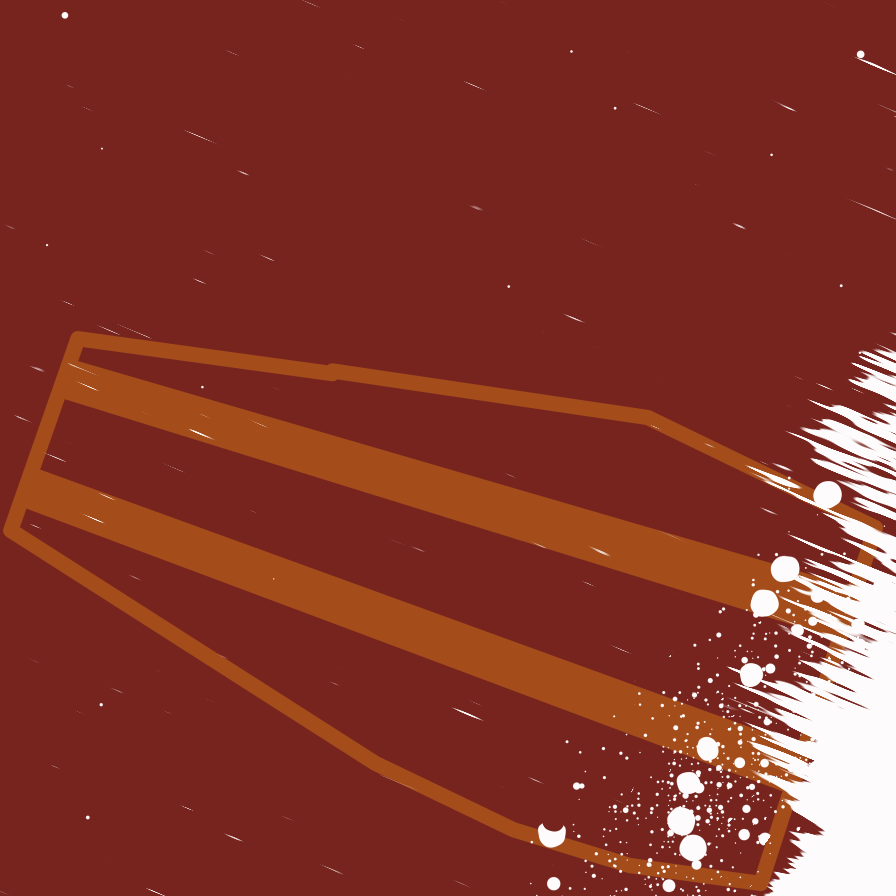
A Shadertoy shader for this background:

```glsl
// A tilted, tapering outlined shape with two broad stripes on deep red,
// overpainted at the lower right by dry-brush streaks and paint drops.
// Segment distances draw the shape; stretched noise and hashed cells the paint.

const vec3 RED = vec3(0.467, 0.141, 0.122);
const vec3 ORANGE = vec3(0.647, 0.298, 0.106);
const vec3 WHITE = vec3(0.992, 0.985, 0.985);

float hash(vec2 p) {
    vec3 q = fract(vec3(p.xyx) * 0.1031);
    q += dot(q, q.yzx + 33.33);
    return fract((q.x + q.y) * q.z);
}

float noise(vec2 p) {
    vec2 i = floor(p), f = fract(p);
    f = f * f * (3.0 - 2.0 * f);
    float low = mix(hash(i), hash(i + vec2(1, 0)), f.x);
    float high = mix(hash(i + vec2(0, 1)), hash(i + vec2(1, 1)), f.x);
    return mix(low, high, f.y);
}

float segment(vec2 p, vec2 a, vec2 b) {
    vec2 ab = b - a;
    return length(p - a - ab * clamp(dot(p - a, ab) / dot(ab, ab), 0.0, 1.0));
}

// Coverage of the region where distance d is negative
float fill(float d, float px) {
    return smoothstep(px, -px, d);
}

// Stripe between two lines, each given as (height at x = 0, slope)
float stripe(vec2 p, vec2 top, vec2 bottom) {
    return max(p.y - top.x - top.y * p.x, bottom.x + bottom.y * p.x - p.y);
}

float outline(vec2 p) {
    const int N = 10;
    vec2 corner[N] = vec2[N](
        vec2(0.087, 0.622), vec2(0.371, 0.583), vec2(0.371, 0.586),
        vec2(0.723, 0.534), vec2(0.977, 0.411), vec2(0.849, 0.014),
        vec2(0.703, 0.034), vec2(0.573, 0.074), vec2(0.419, 0.148),
        vec2(0.012, 0.408));
    float d = 1.0;
    for (int i = 0; i < N; i++)
        d = min(d, segment(p, corner[i], corner[(i + 1) % N]));
    return d - 0.0085;
}

float stripes(vec2 p) {
    float upper = stripe(p, vec2(0.6224, -0.2915), vec2(0.5769, -0.310));
    float lower = stripe(p, vec2(0.4922, -0.363), vec2(0.4434, -0.374));
    float leftSide = 0.012 + (p.y - 0.408) * 0.350;
    float rightSide = 0.849 + (p.y - 0.014) * 0.322;
    return max(min(upper, lower), max(leftSide - p.x, p.x - rightSide));
}

// Dry-brush streaks, growing from sparse to solid toward the right
float brush(vec2 p, float px) {
    const int N = 11;
    // Each key: height, x of the first bristles, x of solid paint
    vec3 key[N] = vec3[N](
        vec3(0.00, 0.82, 0.87), vec3(0.05, 0.86, 0.93), vec3(0.12, 0.86, 0.93),
        vec3(0.18, 0.78, 0.95), vec3(0.25, 0.80, 0.98), vec3(0.30, 0.82, 1.04),
        vec3(0.40, 0.82, 1.11), vec3(0.46, 0.79, 1.09), vec3(0.51, 0.82, 1.06),
        vec3(0.58, 0.87, 1.08), vec3(0.64, 0.97, 1.25));
    vec2 reach = key[0].yz;
    for (int i = 1; i < N; i++)
        reach = mix(reach, key[i].yz, smoothstep(key[i - 1].x, key[i].x, p.y));
    vec2 s = vec2(dot(p, vec2(0.92, -0.39)), dot(p, vec2(0.39, 0.92)));
    float cover = (p.x - reach.x) / (reach.y - reach.x);
    cover += 0.35 * (noise(vec2(s.x * 4.0, s.y * 75.0)) - 0.5);
    float bristle = 0.6 * noise(s * vec2(15.0, 210.0))
                  + 0.4 * noise(s * vec2(32.0, 390.0) + 17.0);
    float soft = clamp(60.0 * px, 0.02, 0.12);
    float limit = mix(0.93, 0.06, clamp(cover, 0.0, 1.0));
    return smoothstep(-soft, soft, bristle - limit);
}

// One hashed drop per grid cell, kept with the given probability
float scatter(vec2 p, float cells, float density, float px) {
    vec2 id = floor(p * cells);
    vec2 centre = 0.3 + 0.4 * vec2(hash(id + 3.1), hash(id + 8.7));
    float size = hash(id + 21.3);
    float radius = 0.09 + 0.2 * size * size;
    float d = (length(fract(p * cells) - centre) - radius) / cells;
    return fill(d, px) * step(hash(id + 40.9), density);
}

float smallDrops(vec2 p, float px) {
    vec2 q = p - vec2(0.80, 0.13);
    vec2 spread = vec2(dot(q, vec2(0.55, 0.83)) / 0.19, dot(q, vec2(0.83, -0.55)) / 0.08);
    float density = exp(-dot(spread, spread));
    float paint = scatter(p, 38.0, 0.40 * density, px);
    paint = max(paint, scatter(p + 0.37, 78.0, 0.55 * density, px));
    return max(paint, scatter(p + 0.71, 150.0, 0.45 * density, px));
}

float largeDrops(vec2 p) {
    const int N = 13;
    // Each drop: centre and radius
    vec3 drop[N] = vec3[N](
        vec3(0.924, 0.448, 0.0155), vec3(0.876, 0.365, 0.0155), vec3(0.854, 0.327, 0.0155),
        vec3(0.838, 0.247, 0.0125), vec3(0.789, 0.164, 0.0125), vec3(0.768, 0.126, 0.0130),
        vec3(0.761, 0.083, 0.0155), vec3(0.773, 0.053, 0.0150), vec3(0.914, 0.139, 0.0130),
        vec3(0.986, 0.342, 0.0130), vec3(0.957, 0.303, 0.0075), vec3(0.912, 0.335, 0.0075),
        vec3(0.890, 0.297, 0.0070));
    float d = 1.0;
    for (int i = 0; i < N; i++)
        d = min(d, length(p - drop[i].xy) - drop[i].z);
    // Crescent-shaped drop on the lower edge
    float crescent = max(length(p - vec2(0.616, 0.069)) - 0.0155,
                         0.014 - length(p - vec2(0.618, 0.086)));
    return min(d, crescent) + 0.003 * (noise(p * 90.0) - 0.5);
}

void mainImage(out vec4 fragColor, in vec2 fragCoord) {
    vec2 p = fragCoord / iResolution.xy;
    float px = 0.7 / iResolution.y;
    vec3 color = mix(RED, ORANGE, fill(min(outline(p), stripes(p)), px));
    float paint = max(brush(p, px), smallDrops(p, px));
    paint = max(paint, fill(largeDrops(p), px));
    fragColor = vec4(mix(color, WHITE, paint), 1.0);
}
```
